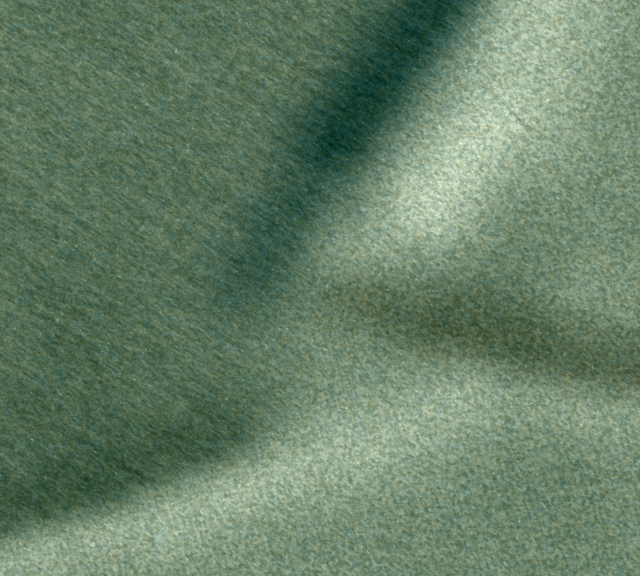
Give the GLSL for this texture, as a WebGL 2 fragment shader.

```glsl
#version 300 es
precision highp float;
// Softly draped green satin: a diagonal valley and two glossy folds.
// Gaussian strokes shape one tone field, stretched value noise adds the
// thread grain, and a green colour ramp turns the tone into cloth.

uniform vec2 u_resolution;
out vec4 outColor;

// Integer hash of a lattice cell, 0..1
float hash(vec2 cell) {
    uvec2 q = uvec2(ivec2(cell) + 32768);
    uint n = q.x * 1664525u + q.y * 1013904223u;
    n = (n ^ (n >> 16)) * 2246822519u;
    n = (n ^ (n >> 13)) * 3266489917u;
    return float((n ^ (n >> 16)) >> 8) / 16777216.0;
}

// Value noise, -1..1
float noise(vec2 p) {
    vec2 i = floor(p), f = fract(p);
    f = f * f * (3.0 - 2.0 * f);
    float low = mix(hash(i), hash(i + vec2(1, 0)), f.x);
    float high = mix(hash(i + vec2(0, 1)), hash(i + vec2(1, 1)), f.x);
    return 2.0 * mix(low, high, f.y) - 1.0;
}

// Soft stroke from a to b with its own width on the left and right side
float stroke(vec2 p, vec2 a, vec2 b, float leftWidth, float rightWidth) {
    vec2 ap = p - a, ab = b - a;
    vec2 away = ap - ab * clamp(dot(ap, ab) / dot(ab, ab), 0.0, 1.0);
    float side = (ab.x * ap.y - ab.y * ap.x) / length(ab);
    float width = mix(rightWidth, leftWidth, smoothstep(-0.05, 0.05, side));
    return exp(-dot(away, away) / (width * width));
}

float stroke(vec2 p, vec2 a, vec2 b, float width) {
    return stroke(p, a, b, width, width);
}

// Round soft patch
float patchAt(vec2 p, vec2 center, float radius) {
    vec2 d = (p - center) / radius;
    return exp(-dot(d, d));
}

// 0 on the flat left sheet, 1 on the raised right and lower cloth
float raisedCloth(vec2 p) {
    float valley = 0.83 * (p.x - max(0.5, 0.565 + 0.66 * (p.y - 0.58)));
    float softness = mix(0.12, 0.045, smoothstep(0.4, 0.95, p.y));
    float upper = smoothstep(-softness, softness, valley);
    float hem = 0.06 + 0.2 * p.x + 0.25 * p.x * p.x - p.y;
    float lower = smoothstep(-0.06, 0.045, hem);
    return 1.0 - (1.0 - upper) * (1.0 - lower);
}

// Diagonal valley shadow, deepest at the top
float valleyShadow(vec2 p) {
    float deep = stroke(p, vec2(0.785, 1.02), vec2(0.58, 0.75), 0.07, 0.085);
    float faint = stroke(p, vec2(0.58, 0.75), vec2(0.44, 0.52), 0.08);
    return max(deep, 0.55 * faint);
}

// Shadow under the right fold
float rightShadow(vec2 p) {
    float tip = stroke(p, vec2(0.61, 0.485), vec2(0.76, 0.43), 0.06);
    float tail = stroke(p, vec2(0.76, 0.43), vec2(1.1, 0.355), 0.085, 0.06);
    return max(0.85 * tip, tail);
}

// Gloss along the upper right fold
float upperGloss(vec2 p) {
    float top = stroke(p, vec2(0.96, 1.02), vec2(0.88, 0.81), 0.12);
    float core = stroke(p, vec2(0.88, 0.81), vec2(0.745, 0.65), 0.085);
    float fade = stroke(p, vec2(0.74, 0.65), vec2(0.61, 0.56), 0.07);
    return max(max(0.75 * top, core), 0.4 * fade);
}

// Gloss sweeping across the bottom
float lowerGloss(vec2 p) {
    float start = stroke(p, vec2(0.0, 0.025), vec2(0.27, 0.09), 0.05, 0.06);
    float middle = stroke(p, vec2(0.27, 0.09), vec2(0.57, 0.2), 0.065);
    float crest = stroke(p, vec2(0.57, 0.2), vec2(0.82, 0.31), 0.08);
    float end = stroke(p, vec2(0.82, 0.31), vec2(1.12, 0.28), 0.06);
    return max(max(0.85 * start, middle), max(crest, 0.65 * end));
}

void main() {
    vec2 p = gl_FragCoord.xy / u_resolution.y;
    float raised = raisedCloth(p);
    float valley = valleyShadow(p);
    float under = rightShadow(p);

    // Large light and shade
    float tone = mix(0.35, 0.455, raised);
    tone -= 0.25 * valley + 0.17 * under;
    tone += 0.27 * upperGloss(p) + 0.16 * lowerGloss(p);
    tone -= 0.12 * stroke(p, vec2(-0.02, 0.085), vec2(0.39, 0.235), 0.09, 0.045);
    tone -= 0.06 * patchAt(p, vec2(0.88, 0.53), 0.12);
    tone += 0.07 * patchAt(p, vec2(1.02, 0.49), 0.08);
    tone -= 0.05 * patchAt(p, vec2(0.08, 0.38), 0.2);
    tone -= 0.03 * patchAt(p, vec2(0.95, 0.08), 0.25);
    tone += 0.015 * noise(p * 7.0);
    tone -= 0.1 * stroke(p, vec2(0.835, 0.858), vec2(0.92, 0.775), 0.003);

    // Threads run down to the right, long on the left sheet
    vec2 thread = mat2(0.84, 0.54, -0.54, 0.84) * p;
    thread = vec2(0.84 * p.x - 0.54 * p.y, 0.54 * p.x + 0.84 * p.y);
    float longGrain = noise(thread * vec2(85.0, 270.0));
    float shortGrain = noise(thread * vec2(170.0, 230.0) + 41.0);
    float fineGrain = noise(thread * vec2(310.0, 390.0) + 97.0);
    float grain = mix(longGrain, shortGrain, 0.35 + 0.5 * raised) + 0.65 * fineGrain;
    float streak = noise(thread * vec2(9.0, 100.0)) * (1.0 - raised);
    float weave = sin(dot(p, vec2(500.0, 160.0))) * smoothstep(0.4, 0.2, p.y) * raised;
    tone += grain * (0.055 + 0.1 * tone) + 0.028 * streak + 0.014 * weave;
    tone += 0.16 * smoothstep(0.75, 1.0, fineGrain) * smoothstep(0.0, 0.7, longGrain);

    // Green ramp, teal in the valley and warm under the right fold
    vec3 color = mix(vec3(0.0, 0.125, 0.04), vec3(1.0, 1.05, 0.94), clamp(tone, 0.02, 0.92));
    color += valley * vec3(-0.03, 0.01, 0.05) + under * vec3(0.015, -0.01, -0.02);
    color += 0.025 * noise(p * 150.0 + 13.0) * vec3(1.0, 0.0, -1.0);
    outColor = vec4(clamp(color, 0.0, 1.0), 1.0);
}
```
